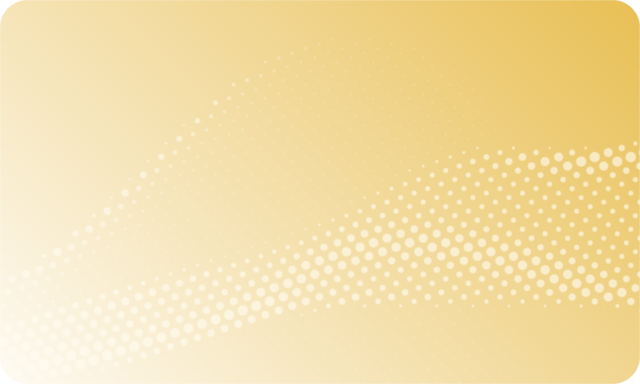
Write a Shadertoy shader that draws this background.

```glsl
// Pale gold card with rounded corners, crossed by waves of halftone dots.

#define PALE_CORNER vec3(0.996, 0.982, 0.952)
#define GOLD_CORNER vec3(0.910, 0.750, 0.330)
#define DOT_COLOR vec3(1.0, 0.985, 0.94)
#define DOT_OPACITY 0.64
#define DOT_SOFTNESS 0.0030
#define CORNER_RADIUS 0.072
#define LATTICE_LONG 0.03526
#define LATTICE_SHORT 0.01174
#define LATTICE_ORIGIN vec2(0.961, 0.4267)

// Bell curve with its own width on each side of the centre.
float bell(float x, float center, float leftWidth, float rightWidth, float power) {
    float d = x - center;
    return exp(-pow(abs(d) / (d < 0.0 ? leftWidth : rightWidth), power));
}

float strand(float offset, float width) {
    return exp(-offset * offset / (width * width));
}

// Signed distance to a rounded box centred on zero.
float roundedBox(vec2 p, vec2 halfSize, float radius) {
    vec2 q = abs(p) - halfSize + radius;
    return length(max(q, 0.0)) + min(max(q.x, q.y), 0.0) - radius;
}

// Edges and spine of the waves, as heights over x in 0..1.
float crestHeight(float x) { return 0.17 + 0.73 * bell(x, 0.57, 0.42, 0.33, 2.4); }
float waveTop(float x) { return 0.20 + 0.43 * x + 0.12 * bell(x, 0.70, 0.17, 0.17, 2.0); }
float waveBottom(float x) { return 0.20 * smoothstep(0.0, 0.58, x); }
float spineHeight(float x) { return 0.05 + 0.315 * bell(x, 0.62, 0.265, 0.46, 2.0); }

// Radius (x) and opacity (y) of a dot in the tall, faint wave.
vec2 crestDot(vec2 uv) {
    float depth = crestHeight(uv.x) - uv.y;
    float inside = smoothstep(-0.018, 0.012, depth);
    float fade = smoothstep(0.08, 0.52, uv.x);
    float rim = mix(0.0125, 0.0042, fade) * exp(-max(depth, 0.0) / 0.095);
    float radius = max(rim, 0.0030) * inside;
    float rimOpacity = mix(1.0, 0.22, smoothstep(0.25, 0.58, uv.x));
    float opacity = mix(0.24, rimOpacity, exp(-max(depth, 0.0) / 0.12));
    return vec2(radius, opacity * (1.0 - smoothstep(0.72, 0.86, uv.x)));
}

// Radius of a dot in the broad, bright wave.
float waveDot(vec2 uv) {
    float depth = waveTop(uv.x) - uv.y;
    float lift = uv.y - waveBottom(uv.x);
    float leftSide = 1.0 - smoothstep(0.18, 0.48, uv.x);
    float rightSide = smoothstep(0.64, 0.95, uv.x);
    float middle = bell(uv.x, 0.54, 0.15, 0.16, 2.0);

    float radius = mix(0.0064, 0.0084, leftSide);
    radius += 0.0058 * strand(uv.y - spineHeight(uv.x), 0.055);
    radius += 0.0030 * leftSide * strand(depth - 0.05, 0.05);
    radius += 0.0072 * rightSide * strand(depth - 0.035, 0.034);
    radius += 0.0036 * middle * strand(lift - 0.025, 0.030);

    float topMask = smoothstep(-0.012, mix(0.075, 0.025, rightSide), depth);
    float bottomMask = smoothstep(-0.020, 0.030, lift);
    return min(radius, 0.0138) * topMask * bottomMask;
}

void mainImage(out vec4 fragColor, in vec2 fragCoord) {
    float aspect = iResolution.x / iResolution.y;
    vec2 p = fragCoord / iResolution.y;
    float pixel = 1.0 / iResolution.y;

    // Diagonal gradient
    float diagonal = (p.x + p.y) / (aspect + 1.0);
    vec3 color = mix(PALE_CORNER, GOLD_CORNER, diagonal);

    // Nearest dot of the skewed lattice
    mat2 lattice = mat2(LATTICE_LONG, LATTICE_SHORT, LATTICE_SHORT, LATTICE_LONG);
    vec2 cell = floor(inverse(lattice) * (p - LATTICE_ORIGIN) + 0.5);
    vec2 center = LATTICE_ORIGIN + lattice * cell;
    vec2 dotUv = center / vec2(aspect, 1.0);

    // Dots, sized by the waves at their centres
    float dist = length(p - center);
    float soft = max(DOT_SOFTNESS, pixel);
    vec2 crest = crestDot(dotUv);
    float wave = waveDot(dotUv);
    float crestCover = (1.0 - smoothstep(-soft, soft, dist - crest.x)) * crest.y;
    float waveCover = 1.0 - smoothstep(-soft, soft, dist - wave);
    crestCover *= smoothstep(0.0, 0.002, crest.x);
    waveCover *= smoothstep(0.0, 0.003, wave);
    color = mix(color, DOT_COLOR, DOT_OPACITY * max(crestCover, waveCover));

    // Rounded card on white
    vec2 halfSize = 0.5 * vec2(aspect, 1.0);
    float card = roundedBox(p - halfSize, halfSize, CORNER_RADIUS);
    color = mix(color, vec3(1.0), smoothstep(-pixel, pixel, card));

    fragColor = vec4(color, 1.0);
}
```
